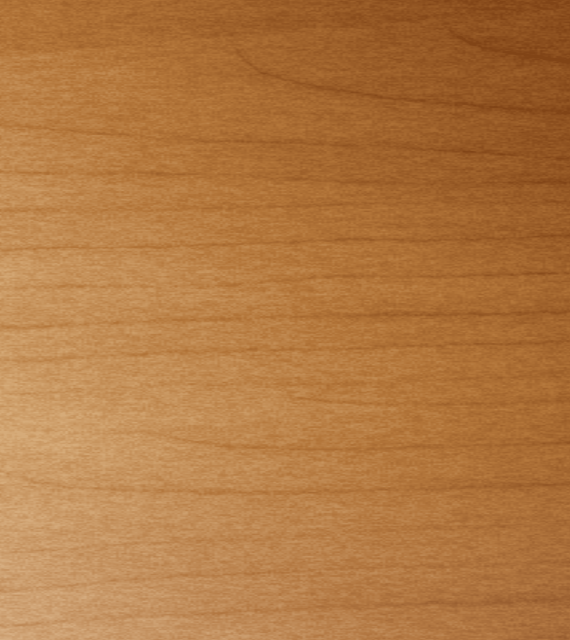
This texture is drawn by a Shadertoy shader. Its source:

```glsl
// Warm planed wood board: long dark growth lines cross a soft diagonal light falloff.
// Straight lines and hooked arcs are distance profiles on slightly warped
// coordinates; stretched value noise adds the fibres and pores.

const vec3 DARK_WOOD  = vec3(0.570, 0.330, 0.133);
const vec3 AMBER_WOOD = vec3(0.702, 0.460, 0.224);
const vec3 PALE_WOOD  = vec3(0.808, 0.622, 0.415);

float hash(vec2 cell) {
    vec3 q = fract(vec3(cell.xyx) * 0.1031);
    q += dot(q, q.yzx + 33.33);
    return fract((q.x + q.y) * q.z);
}

float noise(vec2 p) {
    vec2 cell = floor(p), f = fract(p);
    f = f * f * (3.0 - 2.0 * f);
    float low  = mix(hash(cell), hash(cell + vec2(1, 0)), f.x);
    float high = mix(hash(cell + vec2(0, 1)), hash(cell + vec2(1, 1)), f.x);
    return mix(low, high, f.y);
}

// Noise centred on zero, with its own frequency along and across the grain
float fibre(vec2 p, float along, float across) {
    return noise(p * vec2(along, across) + across) - 0.5;
}

// Narrow core with a broad shadow that fades upward and a short one below
float growthProfile(float d, float core) {
    float shadow = exp(-abs(d) / (d > 0.0 ? core * 5.0 : core * 2.0));
    return 0.62 * exp(-d * d / (core * core)) + 0.38 * shadow;
}

// Nearly straight line from the left edge, with a total rise
float straightLine(vec2 p, float height, float rise, float seed) {
    float u = p.x / 0.89;
    float sway = 0.010 * (noise(vec2(u * 3.0, seed * 7.3)) - 0.5);
    float fade = 0.50 + 0.7 * noise(vec2(u * 7.0, seed * 3.7 + 20.0));
    float strength = mix(0.45, 1.15, hash(vec2(seed, 4.0)));
    float core = mix(0.0018, 0.0034, hash(vec2(seed, 9.0)));
    return strength * fade * growthProfile(p.y - height - rise * u - sway, core);
}

// Arc that starts at a point, drops in a hook, then levels out
float hookedArc(vec2 p, vec2 start, float depth, float hook, float reach, float rise) {
    float d = max(p.x - start.x, 0.0);
    float steep = exp(-d / 0.022), gentle = exp(-d / reach);
    float y = start.y - depth * (hook * (1.0 - steep) + (1.0 - hook) * (1.0 - gentle)) + rise * d;
    float slope = rise - depth * (hook * steep / 0.022 + (1.0 - hook) * gentle / reach);
    float visible = smoothstep(start.x - 0.008, start.x + 0.03, p.x);
    return visible * growthProfile((p.y - y) / sqrt(1.0 + slope * slope), 0.0027);
}

float growthLines(vec2 p) {
    float lines = 0.0;
    // Main family: spacing widens upward and the tilt reverses near the top
    for (int i = 0; i < 8; i++) {
        float n = float(i);
        float rise = 0.027 - 0.072 * smoothstep(4.5, 7.0, n);
        lines += straightLine(p, 0.385 + 0.050 * n + 0.0013 * n * n, rise, n + 1.0);
    }
    // Lower family, climbing to the right
    for (int i = 0; i < 4; i++) {
        float n = float(i);
        lines += 0.9 * straightLine(p, -0.035 + 0.059 * n, 0.043, n + 21.0);
    }
    // Sharp upper hooks
    for (int i = 0; i < 2; i++) {
        float n = float(i);
        vec2 start = vec2(0.36 + 0.33 * n, 0.940 + 0.026 * n);
        lines += 0.95 * hookedArc(p, start, 0.130 - 0.035 * n, 0.32, 0.28, 0.0);
    }
    // Gentle lower arcs
    for (int i = 0; i < 3; i++) {
        float n = float(i);
        vec2 start = vec2(0.22 * n - 0.01, 0.272 + 0.058 * n);
        lines += 0.7 * hookedArc(p, start, 0.062 - 0.014 * n, 0.08, 0.14, 0.04);
    }
    return lines;
}

// Light pools at the lower left and falls off to the right and the top
float lightField(vec2 p) {
    return 1.03 - 0.70 * p.x / 0.89 - 0.46 * smoothstep(0.35, 1.05, p.y);
}

vec3 woodColor(float tone) {
    vec3 shade = mix(DARK_WOOD, AMBER_WOOD, clamp(tone * 2.0, -0.5, 1.0));
    return mix(shade, PALE_WOOD, clamp(tone * 2.0 - 1.0, 0.0, 1.3));
}

void mainImage(out vec4 fragColor, in vec2 fragCoord) {
    vec2 p = fragCoord / iResolution.y;

    // Slight wander of the grain, finely ragged along the lines
    vec2 grain = p;
    grain.y += 0.007 * fibre(p, 4.0, 5.0) + 0.0028 * fibre(p, 28.0, 9.0);
    grain.y += 0.0026 * fibre(p, 110.0, 90.0);

    float tone = lightField(p);
    tone -= 0.28 * growthLines(grain);

    // Broad bands, fine fibres and pores
    tone += 0.09 * fibre(grain, 1.6, 16.0) + 0.07 * fibre(grain, 5.0, 60.0);
    tone += 0.11 * fibre(p, 28.0, 220.0) + 0.17 * fibre(p, 80.0, 400.0);
    tone += 0.22 * fibre(p, 240.0, 430.0);

    // Darker neighbouring strip along the top seam
    float seam = 0.912 + 0.085 * p.x;
    tone -= 0.13 * smoothstep(seam - 0.003, seam + 0.003, p.y) * (1.0 - 0.5 * p.x);

    // Cooler sheen toward the bottom
    vec3 color = woodColor(tone);
    color += vec3(0.0, 0.010, 0.036) * (1.0 - smoothstep(0.0, 0.38, p.y));
    fragColor = vec4(color, 1.0);
}
```
